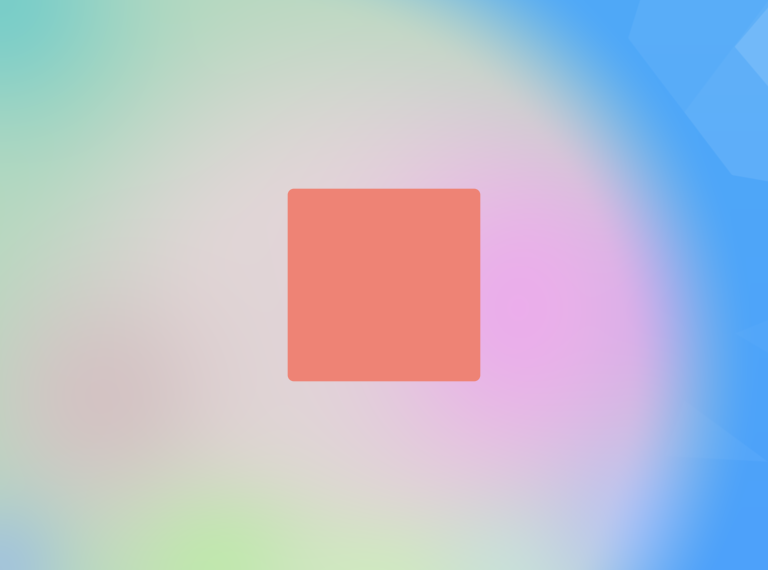
Give the GLSL for this background, as a WebGL 1 fragment shader.

```glsl
precision highp float;
// Soft pastel mesh gradient with a blue faceted rim and a rounded coral square.

uniform vec2 u_resolution;

// Gaussian falloff around a centre, with a separate radius per axis.
float glow(vec2 p, vec2 centre, vec2 radius) {
  vec2 d = (p - centre) / radius;
  return exp(-dot(d, d));
}

// Smooth half plane: 1 to the left of the line from a to b.
float leftOf(vec2 p, vec2 a, vec2 b) {
  vec2 dir = normalize(b - a);
  float px = 1.0 / u_resolution.y;
  return smoothstep(-px, px, dot(p - a, vec2(-dir.y, dir.x)));
}

// Triangle with counter-clockwise corners.
float facet(vec2 p, vec2 a, vec2 b, vec2 c) {
  return leftOf(p, a, b) * leftOf(p, b, c) * leftOf(p, c, a);
}

float roundedBox(vec2 p, vec2 halfSize, float radius) {
  vec2 q = abs(p) - halfSize + radius;
  return length(max(q, 0.0)) + min(max(q.x, q.y), 0.0) - radius;
}

vec3 pastelField(vec2 p) {
  // Warm grey heart fading to sage green
  float sage = smoothstep(0.25, 0.7, length(p - vec2(0.62, 0.40)));
  vec3 color = mix(vec3(0.88, 0.84, 0.84), vec3(0.72, 0.85, 0.75), sage);

  // Left side: dusty rose, teal corner, pale blue corner
  color = mix(color, vec3(0.83, 0.75, 0.76), 0.85 * glow(p, vec2(0.18, 0.30), vec2(0.20)));
  color = mix(color, vec3(0.45, 0.80, 0.79), 0.90 * glow(p, vec2(0.0, 1.0), vec2(0.22)));
  color = mix(color, vec3(0.62, 0.75, 0.88), 0.80 * glow(p, vec2(0.0), vec2(0.12)));

  // Lower edge: lime, mint and periwinkle
  color = mix(color, vec3(0.74, 0.91, 0.66), 0.90 * glow(p, vec2(0.39, 0.0), vec2(0.18, 0.15)));
  color = mix(color, vec3(0.81, 0.93, 0.74), 0.85 * glow(p, vec2(0.68, -0.02), vec2(0.22, 0.13)));
  color = mix(color, vec3(0.78, 0.91, 0.84), 0.80 * glow(p, vec2(0.90, 0.0), vec2(0.13)));
  color = mix(color, vec3(0.69, 0.79, 0.97), 0.95 * glow(p, vec2(1.14, 0.08), vec2(0.17, 0.20)));

  // Right side: orchid and pink
  color = mix(color, vec3(0.80, 0.68, 0.91), 0.90 * glow(p, vec2(1.12, 0.45), vec2(0.17, 0.23)));
  return mix(color, vec3(0.92, 0.68, 0.92), glow(p, vec2(0.91, 0.46), vec2(0.24, 0.29)));
}

// Overlapping translucent shards on the blue rim.
float facetLight(vec2 p) {
  vec2 shoulder = vec2(1.102, 0.933);
  vec2 foot = vec2(1.284, 0.693);
  float shard = leftOf(p, vec2(1.123, 1.0), shoulder)
              * leftOf(p, shoulder, foot)
              * leftOf(p, foot, vec2(1.347, 0.682));
  float light = 0.055 * shard;
  light += 0.035 * shard * leftOf(p, vec2(1.342, 0.991), vec2(1.254, 0.874));
  light += 0.11 * facet(p, vec2(1.289, 0.918), vec2(1.38, 0.81), vec2(1.38, 1.025));
  light += 0.04 * facet(p, vec2(1.20, 0.298), vec2(1.167, 0.20), vec2(1.347, 0.19));
  light += 0.025 * facet(p, vec2(1.29, 0.415), vec2(1.40, 0.35), vec2(1.40, 0.46));
  return light;
}

void main() {
  vec2 p = gl_FragCoord.xy / u_resolution.y;
  vec3 color = pastelField(p);

  // Curved blue rim on the right
  float rim = smoothstep(0.64, 0.88, length(p - vec2(0.455, 0.34)));
  rim *= smoothstep(0.3, 0.75, p.x);
  vec3 blue = mix(vec3(0.30, 0.63, 0.98), vec3(0.31, 0.66, 0.97), p.y);
  color = mix(color, blue, rim);
  color = mix(color, vec3(1.0), facetLight(p) * rim);

  // Coral square in the middle
  vec2 middle = 0.5 * u_resolution / u_resolution.y;
  float edge = roundedBox(p - middle, vec2(0.169), 0.011);
  float px = 0.75 / u_resolution.y;
  color = mix(color, vec3(0.933, 0.514, 0.459), 1.0 - smoothstep(-px, px, edge));

  gl_FragColor = vec4(color, 1.0);
}
```
